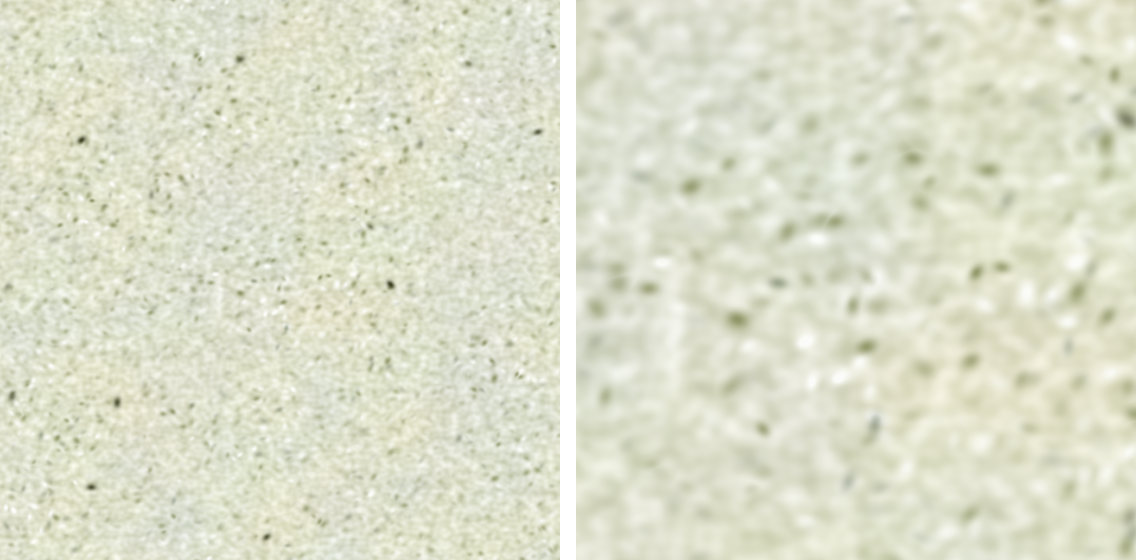
Left, the full canvas; right, a detail of the centre.
This texture is drawn by a WebGL 2 fragment shader. Its source:

```glsl
#version 300 es
precision highp float;
// Pale cream-green stone surface with soft olive flecks and white grains.

uniform vec2 u_resolution;
out vec4 fragColor;

const vec3 CREAM = vec3(0.882, 0.889, 0.793);
const vec3 COOL_GREY = vec3(0.864, 0.877, 0.822);
const vec3 OLIVE = vec3(0.46, 0.49, 0.27);
const vec3 SLATE = vec3(0.50, 0.54, 0.44);
const vec3 WHITE = vec3(0.985, 0.99, 0.975);
const vec3 DARK_MINERAL = vec3(0.15, 0.17, 0.05);
const vec3 GRAIN_TINT = vec3(0.92, 0.86, 1.25);
const vec3 ROSE_TEAL = vec3(0.020, -0.006, -0.008);

// Integer hash giving three values in 0..1 for a cell and a seed.
vec3 hash3(vec2 cell, float seed) {
    uvec3 v = uvec3(ivec3(cell, seed) + 4096);
    v = v * 1664525u + 1013904223u;
    v.x += v.y * v.z; v.y += v.z * v.x; v.z += v.x * v.y;
    v ^= v >> 16u;
    v.x += v.y * v.z; v.y += v.z * v.x; v.z += v.x * v.y;
    return vec3(v >> 8u) / 16777216.0;
}

float cornerSlope(vec2 cell, vec2 offset, float seed) {
    float angle = 6.28318 * hash3(cell, seed).x;
    return dot(vec2(cos(angle), sin(angle)), offset);
}

float gradientNoise(vec2 p, float seed) {
    vec2 cell = floor(p), f = fract(p);
    vec2 w = f * f * f * (f * (f * 6.0 - 15.0) + 10.0);
    vec2 e = vec2(1.0, 0.0);
    float low = mix(cornerSlope(cell, f, seed),
                    cornerSlope(cell + e.xy, f - e.xy, seed), w.x);
    float high = mix(cornerSlope(cell + e.yx, f - e.yx, seed),
                     cornerSlope(cell + e.xx, f - e.xx, seed), w.x);
    return mix(low, high, w.y);
}

// Soft tilted ellipses scattered one per cell; returns their peak coverage.
float flecks(vec2 uv, float cells, float chance, vec2 radius, float seed) {
    vec2 p = uv * cells;
    vec2 home = floor(p);
    float cover = 0.0;
    for (int y = -1; y <= 1; y++) {
        for (int x = -1; x <= 1; x++) {
            vec2 cell = home + vec2(x, y);
            vec3 place = hash3(cell, seed);
            vec3 look = hash3(cell, seed + 1.0);
            float angle = 0.25 + (look.x - 0.5) * 2.4;
            vec2 d = (p - cell - place.xy) / cells;
            float c = cos(angle), s = sin(angle);
            vec2 q = vec2(c * d.x + s * d.y, c * d.y - s * d.x);
            q /= radius * mix(0.75, 1.2, look.y);
            float strength = mix(0.22, 1.0, look.z * look.z);
            float present = step(place.z, chance);
            cover = max(cover, present * strength * exp(-dot(q, q)));
        }
    }
    return cover;
}

void main() {
    vec2 uv = gl_FragCoord.xy / u_resolution.y;

    // Broad, faint drifts of colour
    float drift = gradientNoise(uv * 4.0, 1.0) + 0.7 * gradientNoise(uv * 11.0, 2.0);
    vec3 color = mix(CREAM, COOL_GREY, smoothstep(-0.4, 0.65, drift));
    color += ROSE_TEAL * gradientNoise(uv * vec2(6.0, 8.0), 3.0);
    color += 0.030 * gradientNoise(uv * vec2(17.0, 20.0), 7.0);

    // Fine mottling, slightly wider than tall
    float mottle = 0.095 * gradientNoise(uv * vec2(50.0, 62.0), 4.0)
                 + 0.085 * gradientNoise(uv * vec2(88.0, 104.0), 5.0);
    color += GRAIN_TINT * mottle;

    // Flecks gather loosely into denser areas
    float density = 1.0 + 1.1 * gradientNoise(uv * 7.0, 6.0);
    float white = flecks(uv, 54.0, 0.40, vec2(0.0070, 0.0046), 10.0);
    float olive = flecks(uv, 54.0, 0.34, vec2(0.0066, 0.0046), 20.0);
    float slate = flecks(uv, 44.0, 0.22, vec2(0.0072, 0.0044), 30.0);
    color = mix(color, WHITE, min(0.95 * white * density, 1.0));
    color = mix(color, SLATE, min(0.46 * slate * density, 0.8));
    color = mix(color, OLIVE, min(0.58 * olive * density, 0.8));

    // Rare, nearly black minerals
    float mineral = flecks(uv, 9.0, 0.17, vec2(0.0084, 0.0056), 40.0);
    color = mix(color, DARK_MINERAL, mineral);

    fragColor = vec4(clamp(color, 0.0, 1.0), 1.0);
}
```
